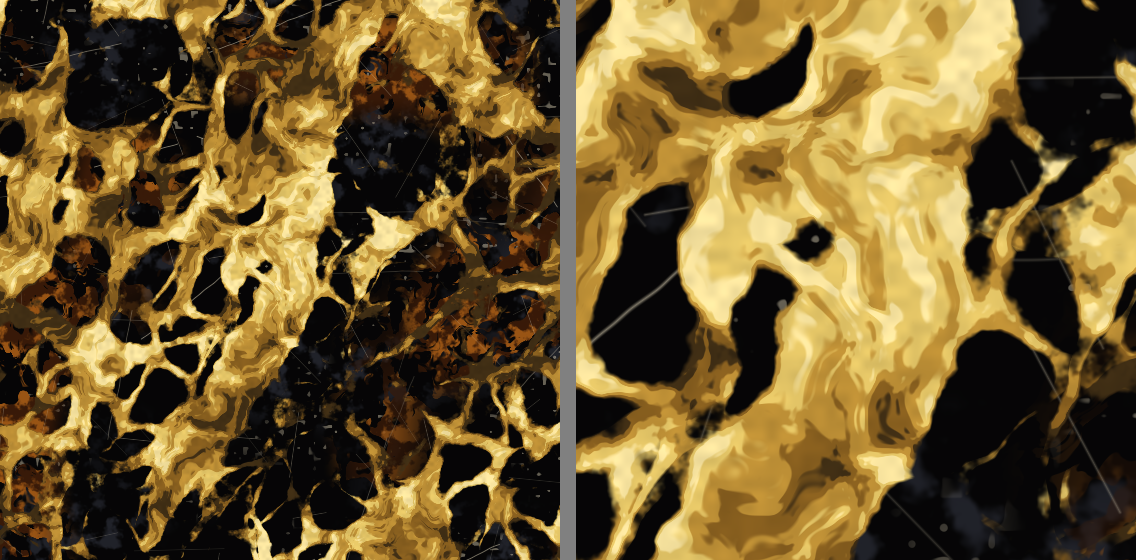
Left, the full canvas; right, a detail of the centre.
This texture is drawn by a Shadertoy shader. Its source:

```glsl
const vec3 BLACK = vec3(0.022, 0.020, 0.022);
const vec3 SLATE = vec3(0.17, 0.18, 0.22);
const vec3 UMBER = vec3(0.25, 0.18, 0.08);
const vec3 BROWN = vec3(0.53, 0.37, 0.12);
const vec3 GOLD  = vec3(0.74, 0.56, 0.21);
const vec3 LIGHT = vec3(0.89, 0.77, 0.40);
const vec3 PALE  = vec3(0.97, 0.89, 0.62);
const vec3 RUST_DARK = vec3(0.22, 0.10, 0.03);
const vec3 RUST  = vec3(0.60, 0.33, 0.08);
const vec3 HAIR  = vec3(0.78, 0.74, 0.64);

const vec2 ALONG = vec2(0.50, 0.866);   // main direction of the veins
const float STRETCH = 0.72;             // lengthening of the net along it
const float COARSE = 6.0;               // cells of the two vein nets
const float FINE = 13.0;
const float COARSE_WIDTH = 0.0125;
const float FINE_WIDTH = 0.0075;
const float SOFT = 0.0013;              // edge softness

// Thick veins as chains of x, y, half width
const vec3 TRUNK[8] = vec3[8](
    vec3(0.26, 0.03, 0.012), vec3(0.33, 0.18, 0.042), vec3(0.45, 0.35, 0.054),
    vec3(0.53, 0.51, 0.043), vec3(0.535, 0.61, 0.034), vec3(0.52, 0.71, 0.058),
    vec3(0.57, 0.84, 0.068), vec3(0.66, 1.02, 0.030));
const vec3 BRANCH[16] = vec3[16](
    vec3(0.49, 0.72, 0.035), vec3(0.41, 0.64, 0.025), vec3(0.34, 0.54, 0.022), vec3(0.31, 0.42, 0.004),
    vec3(0.03, 0.54, 0.065), vec3(0.07, 0.68, 0.045), vec3(0.085, 0.79, 0.038), vec3(0.10, 0.95, 0.005),
    vec3(0.76, 1.02, 0.068), vec3(0.77, 0.94, 0.062), vec3(0.85, 0.82, 0.056), vec3(1.01, 0.76, 0.018),
    vec3(0.74, -0.03, 0.070), vec3(0.735, 0.04, 0.070), vec3(0.75, 0.09, 0.062), vec3(0.79, 0.18, 0.010));

vec2 hash2(vec2 p) {
    vec3 q = fract(p.xyx * vec3(0.1031, 0.1030, 0.0973));
    q += dot(q, q.yzx + 33.33);
    return fract((q.xx + q.yz) * q.zy);
}

float noise(vec2 p) {
    vec2 i = floor(p), f = fract(p);
    f = f * f * (3.0 - 2.0 * f);
    return mix(mix(hash2(i).x, hash2(i + vec2(1, 0)).x, f.x),
               mix(hash2(i + vec2(0, 1)).x, hash2(i + 1.0).x, f.x), f.y);
}

float fbm(vec2 p) {
    float sum = 0.0, amp = 0.5;
    for (int i = 0; i < 4; i++) {
        sum += amp * noise(p);
        p = mat2(1.6, 1.2, -1.2, 1.6) * p + 7.3;
        amp *= 0.55;
    }
    return sum / 1.01;
}

// Depth inside a tapered segment, positive within
float taper(vec2 p, vec3 a, vec3 b) {
    vec2 ab = b.xy - a.xy;
    float h = clamp(dot(p - a.xy, ab) / dot(ab, ab), 0.0, 1.0);
    return mix(a.z, b.z, h) - length(p - a.xy - ab * h);
}

float smoothMax(float a, float b, float k) {
    float h = max(k - abs(a - b), 0.0) / k;
    return max(a, b) + h * h * k * 0.25;
}

// Distance to Voronoi borders, blended so that the joints fill out
float netDistance(vec2 p, float sharpness) {
    vec2 cell = floor(p), nearCell = cell, nearVec = vec2(9.0);
    for (int y = -1; y <= 1; y++) for (int x = -1; x <= 1; x++) {
        vec2 c = cell + vec2(x, y), r = c + hash2(c + 40.0) - p;
        if (dot(r, r) < dot(nearVec, nearVec)) { nearVec = r; nearCell = c; }
    }
    float sum = 0.0;
    for (int y = -2; y <= 2; y++) for (int x = -2; x <= 2; x++) {
        if (x == 0 && y == 0) continue;
        vec2 c = nearCell + vec2(x, y), r = c + hash2(c + 40.0) - p;
        sum += exp(-sharpness * dot(0.5 * (nearVec + r), normalize(r - nearVec)));
    }
    return max(-log(sum) / sharpness, 0.0);
}

// Straight hairlines, one or none per grid cell
float hairlines(vec2 p, float scale, float width) {
    float ink = 0.0;
    vec2 g = p * scale;
    for (int y = -1; y <= 1; y++) for (int x = -1; x <= 1; x++) {
        vec2 c = floor(g) + vec2(x, y), place = hash2(c + 11.0), kind = hash2(c + 83.0);
        float angle = 6.2832 * kind.x;
        vec2 halfLine = vec2(cos(angle), sin(angle)) * mix(0.2, 0.75, kind.y);
        vec2 mid = c + place;
        float d = taper(g, vec3(mid - halfLine, 0.0), vec3(mid + halfLine, 0.0)) / scale;
        ink = max(ink, smoothstep(-width - SOFT, -width + SOFT, d) * step(0.3, place.x) * (0.3 + 0.7 * place.y));
    }
    return ink;
}

void mainImage(out vec4 fragColor, in vec2 fragCoord) {
    vec2 p = fragCoord / iResolution.y;
    vec2 bend = vec2(fbm(p * 9.0), fbm(p * 9.0 + 31.0)) - 0.5;
    vec2 w = p + bend * 0.06;
    vec2 q = vec2(dot(w, vec2(ALONG.y, -ALONG.x)), dot(w, ALONG) * STRETCH);
    float ragged = (fbm(p * 48.0) - 0.5) * 0.014;
    float rustZone = smoothstep(0.48, 0.72, noise(p * 4.5 + 17.0));

    // Thick veins
    float thick = -1.0;
    for (int i = 0; i < 7; i++) thick = max(thick, taper(w, TRUNK[i], TRUNK[i + 1]));
    for (int i = 0; i < 15; i++)
        if (i % 4 != 3) thick = max(thick, taper(w, BRANCH[i], BRANCH[i + 1]));
    thick += ragged * 0.8;

    // Nets of thin veins with swelling and fading width
    float coarse = COARSE_WIDTH * smoothstep(0.18, 0.75, noise(p * 7.0 + 3.0)) - 0.001
                 - netDistance(q * COARSE, 9.0) / COARSE + ragged * 0.7;
    float fine = FINE_WIDTH * smoothstep(0.35, 0.7, noise(p * 6.0 + 52.0)) - 0.0015
               - netDistance(q * FINE + 23.0, 11.0) / FINE + ragged * 0.6;
    float thin = max(coarse, fine);
    float depth = smoothMax(thick, thin, 0.012);

    // Dark ground with slate mottling and pale specks
    float mottle = smoothstep(0.53, 0.72, fbm(p * 30.0 + 9.0)) * smoothstep(0.35, 0.75, noise(p * 6.0 + 70.0));
    vec3 color = mix(BLACK, SLATE, 0.7 * mottle);
    float speck = smoothstep(0.84, 0.92, noise(p * 105.0)) * smoothstep(0.4, 0.7, noise(p * 9.0 + 5.0));
    color = mix(color, HAIR, 0.5 * speck);

    // Rust scraps
    float scrap = fbm(q * 24.0 + bend * 5.0);
    vec3 rust = mix(RUST_DARK, RUST, smoothstep(0.45, 0.65, fbm(p * 45.0 + 8.0)));
    color = mix(color, rust, rustZone * smoothstep(0.50, 0.55, scrap));

    // Hairlines
    float hair = max(hairlines(p + bend * 0.012, 4.0, 0.0006), hairlines(p + 5.0, 9.0, 0.0003) * 0.7);
    color = mix(color, HAIR, 0.8 * hair);

    // Gold in chipped tones, darker at the rim
    float slender = 1.0 - smoothstep(0.0, 0.012, thick);
    float tone = 0.5 + 1.75 * (fbm(q * 30.0 + bend * 3.0) - 0.5) + 0.35 * (noise(p * 9.0 + 60.0) - 0.5);
    tone += slender * (0.14 - 0.38 * rustZone) - 0.38 * (1.0 - smoothstep(0.0, 0.0045, depth));
    vec3 metal = mix(UMBER, BROWN, smoothstep(0.10, 0.20, tone));
    metal = mix(metal, GOLD, smoothstep(0.33, 0.43, tone));
    metal = mix(metal, LIGHT, smoothstep(0.60, 0.69, tone));
    metal = mix(metal, PALE, smoothstep(0.80, 0.90, tone));
    metal *= 0.94 + 0.12 * noise(p * 140.0);
    color = mix(color, metal, smoothstep(-SOFT, SOFT, depth));

    fragColor = vec4(color, 1.0);
}
```
